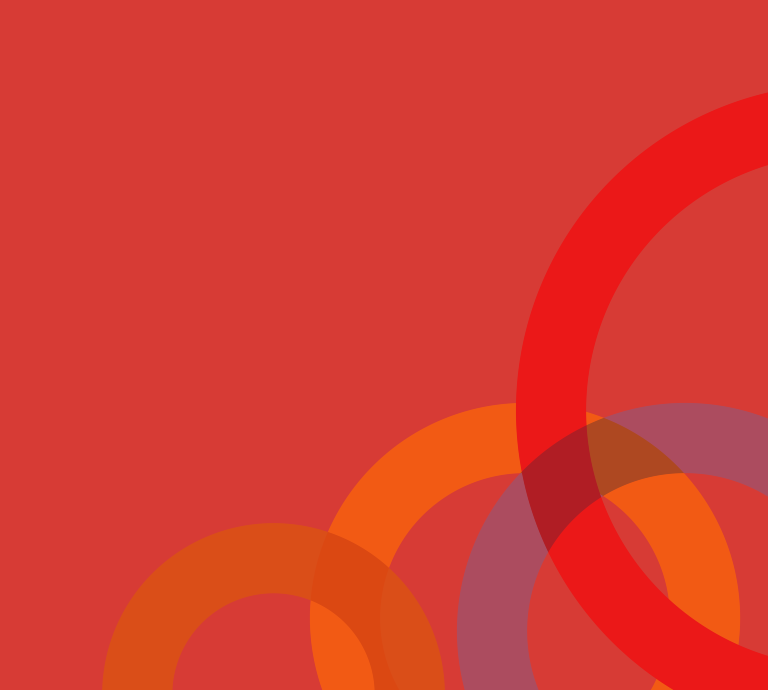
This background is drawn by a Shadertoy shader. Its source:

```glsl
const vec3 BACKDROP = vec3(0.843, 0.231, 0.208);
const vec3 ORANGE = vec3(0.949, 0.353, 0.078);
const vec3 RUST = vec3(0.855, 0.304, 0.096);
const vec3 RUST_ON_ORANGE = vec3(0.859, 0.283, 0.071);
const vec3 RED = vec3(0.920, 0.094, 0.094);
const vec3 MAUVE = vec3(0.676, 0.298, 0.373);
const vec3 MAUVE_ON_ORANGE = vec3(0.682, 0.282, 0.130);
const vec3 MAUVE_ON_RED = vec3(0.690, 0.114, 0.141);
const float HALF_WIDTH = 0.0509;

// Antialiased coverage of a circular band around the given radius
float ring(vec2 p, vec2 center, float radius, float halfWidth, float pixel) {
    float d = abs(length(p - center) - radius) - halfWidth;
    return 1.0 - smoothstep(-0.6 * pixel, 0.6 * pixel, d);
}

void mainImage(out vec4 fragColor, in vec2 fragCoord) {
    // Canvas height is one unit
    float pixel = 1.0 / iResolution.y;
    vec2 p = fragCoord * pixel;

    // Ring masks
    float orange = ring(p, vec2(0.7609, 0.1043), 0.2609, HALF_WIDTH, pixel);
    float rust = ring(p, vec2(0.3964, -0.0065), 0.1975, HALF_WIDTH, pixel);
    float mauve = ring(p, vec2(0.9928, 0.0855), 0.2797, HALF_WIDTH, pixel);
    float red = ring(p, vec2(1.2212, 0.4051), 0.4226, HALF_WIDTH, pixel);

    // Tints where translucent rings cross others
    vec3 rustTint = mix(RUST, RUST_ON_ORANGE, orange);
    vec3 mauveTint = mix(mix(MAUVE, MAUVE_ON_ORANGE, orange), MAUVE_ON_RED, red);

    // Layers from back to front
    vec3 color = mix(BACKDROP, ORANGE, orange);
    color = mix(color, rustTint, rust);
    color = mix(color, RED, red);
    color = mix(color, mauveTint, mauve);

    fragColor = vec4(color, 1.0);
}
```
